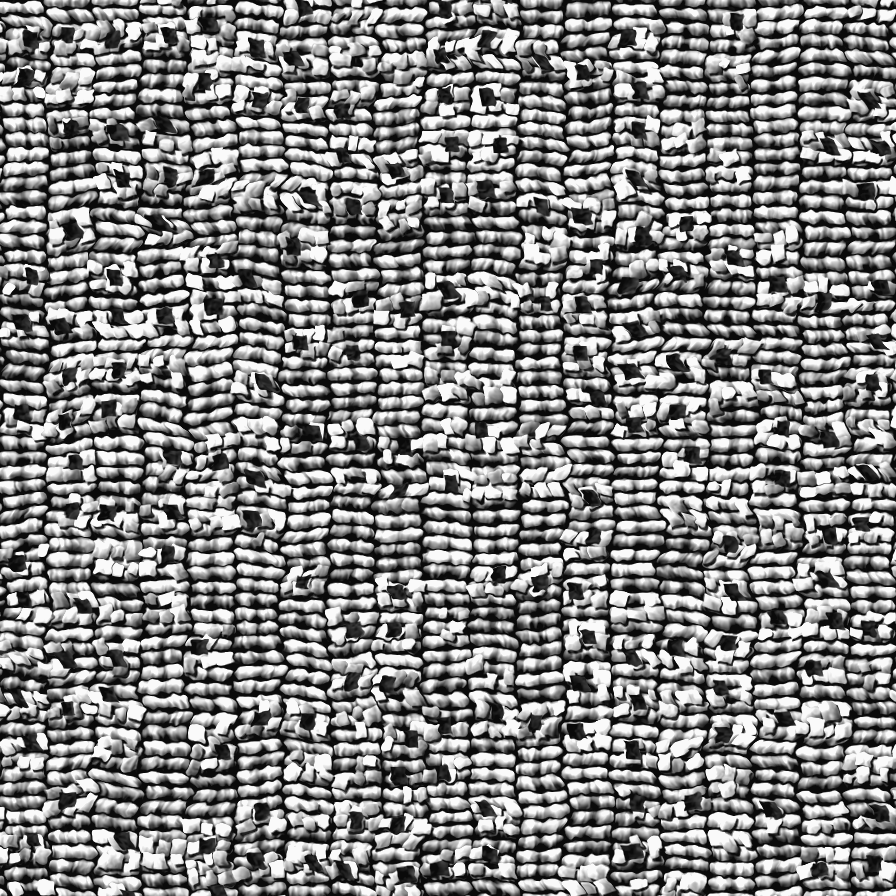
A Shadertoy shader for this texture:

```glsl
// Coarse grey basket weave: ribbed bars broken up by pale chips and dark holes
const float COL_W = 3.26;   // width of a woven column, in thread rows
const float TILE_H = 3.3;   // height of a tile that may be broken, in rows

float hash(vec2 p) {
    return fract(sin(dot(p, vec2(127.1, 311.7))) * 43758.5453);
}

float noise(vec2 p) {
    vec2 i = floor(p), f = fract(p);
    f = f * f * (3.0 - 2.0 * f);
    return mix(mix(hash(i), hash(i + vec2(1, 0)), f.x),
               mix(hash(i + vec2(0, 1)), hash(i + vec2(1, 1)), f.x), f.y);
}

float roundBox(vec2 p, vec2 halfSize, float radius) {
    vec2 d = abs(p) - halfSize + radius;
    return length(max(d, 0.0)) + min(max(d.x, d.y), 0.0) - radius;
}

float cover(float dist, float soft) {
    return clamp(0.5 - dist / soft, 0.0, 1.0);
}

// x: column, y: vertical position counted in tiles
vec2 tileCoord(vec2 g) {
    float column = floor(g.x / COL_W);
    return vec2(column, g.y / TILE_H + hash(vec2(column, 7.0)));
}

float isBroken(vec2 tile) {
    return step(hash(floor(tile) + 0.5), 0.64);
}

// Horizontal bars, two pillows wide, over a black ground
float bars(vec2 g, float soft) {
    float column = floor(g.x / COL_W);
    float y = g.y + 0.6 * hash(vec2(column, 3.0));
    vec2 id = vec2(column, floor(y));
    vec2 q = vec2(g.x - (column + 0.5) * COL_W, fract(y) - 0.5);
    float rib = abs(sin(6.2832 * q.x / COL_W));
    float thick = 0.33 + 0.1 * rib + 0.08 * (hash(id + 5.0) - 0.5);
    float dist = roundBox(q, vec2(0.5 * COL_W - 0.05, thick), 0.25);

    float fibre = noise(vec2(g.x * 4.5, g.y * 0.9) + 17.0 * id);
    float shade = 0.23 + 0.58 * smoothstep(-0.42, 0.25, q.y);
    shade += 0.35 * (rib - 0.6) + 0.5 * (fibre - 0.5) + 0.3 * (hash(id) - 0.5);
    shade -= 0.25 * smoothstep(0.25, 0.45, q.y);
    return mix(0.04, shade, cover(dist, soft));
}

// Small tilted chips with a shadow below right, only in broken tiles
float chips(vec2 g, float shade, float soft) {
    vec2 pitch = vec2(COL_W / 3.0, 1.1);
    vec2 home = floor(g / pitch);
    for (int j = 1; j >= -1; j--)
    for (int i = -1; i <= 1; i++) {
        vec2 id = home + vec2(i, j);
        vec2 centre = (id + 0.5) * pitch;
        vec2 tile = tileCoord(centre);
        if (isBroken(tile) * step(fract(tile.y), 0.72) < 0.5 || hash(id + 2.3) > 0.8) continue;

        centre += 0.5 * (vec2(hash(id + 11.0), hash(id + 23.0)) - 0.5);
        vec2 q = g - centre;
        float tilt = 0.7 * (hash(id + 31.0) - 0.5);
        mat2 turn = mat2(cos(tilt), sin(tilt), -sin(tilt), cos(tilt));
        vec2 size = vec2(0.3 + 0.32 * hash(id + 41.0), 0.3 + 0.26 * hash(id + 53.0));
        float radius = 0.06 + 0.2 * hash(id + 61.0);

        float shadow = roundBox(turn * (q + vec2(-0.16, 0.2)), size, radius);
        shade = mix(shade, 0.05, 0.9 * cover(shadow, soft * 1.3));
        vec2 local = turn * q;
        float fibre = noise(vec2(g.x * 4.0, g.y * 1.3) + 9.0 * id);
        float tone = 0.52 + 0.55 * hash(id + 71.0) + 0.5 * local.y - 0.3 * local.x;
        tone += 0.35 * (fibre - 0.5);
        shade = mix(shade, tone, cover(roundBox(local, size, radius), soft));
    }
    return shade;
}

// One dark square opening per broken tile
float hole(vec2 g, float shade, float soft) {
    vec2 tile = tileCoord(g);
    vec2 id = floor(tile);
    vec2 q = vec2(g.x - COL_W * (id.x + 0.3 + 0.4 * hash(id + 81.0)),
                  (fract(tile.y) - 0.25 - 0.25 * hash(id + 91.0)) * TILE_H);
    q.x += 0.2 * q.y;
    vec2 size = vec2(0.42 + 0.18 * hash(id + 13.0), 0.5 + 0.1 * hash(id + 19.0));
    float depth = 0.06 + 0.14 * noise(g * 2.5) + 0.12 * q.x;
    float mask = isBroken(tile) * step(hash(id + 37.0), 0.8);
    return mix(shade, depth, mask * cover(roundBox(q, size, 0.08), soft));
}

void mainImage(out vec4 fragColor, in vec2 fragCoord) {
    vec2 g = fragCoord / iResolution.y * 62.0;
    float soft = max(62.0 / iResolution.y, 0.1);

    // Wavy threads and frayed edges
    g.x += 0.9 * (noise(g * vec2(0.15, 0.7)) - 0.5);
    g.y += 0.7 * (noise(g * vec2(0.3, 0.12) + 40.0) - 0.5);
    g += 0.22 * (vec2(noise(g * 2.7), noise(g * 2.7 + 60.0)) - 0.5);

    float shade = bars(g, soft);
    shade = chips(g, shade, soft);
    shade = hole(g, shade, soft);

    // Fine grain and stronger contrast
    shade += 0.14 * (noise(g * 5.0 + 90.0) - 0.5);
    shade = clamp((shade - 0.5) * 1.22 + 0.56, 0.04, 0.98);
    fragColor = vec4(vec3(shade), 1.0);
}
```
